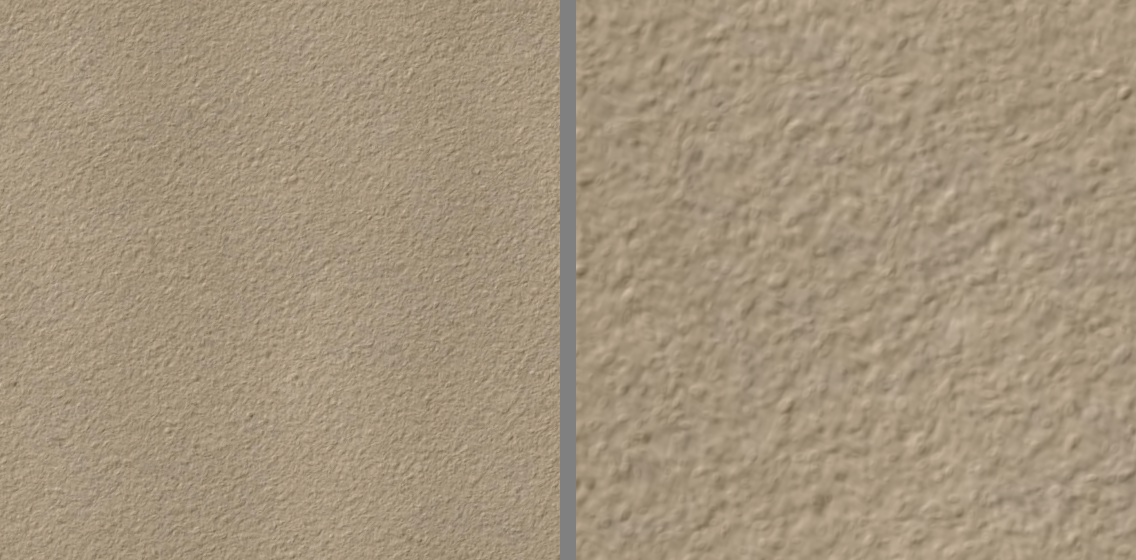
Left, the full canvas; right, a detail of the centre.
Write a Shadertoy shader that draws this texture.

```glsl
// Seamless beige rough plaster wall with small lumps lit from the upper left.

float hash(vec2 p) {
    return fract(sin(dot(p, vec2(127.1, 311.7))) * 43758.55);
}

// Value noise on a grid that wraps after "cells" cells
float noise(vec2 p, vec2 cells) {
    p *= cells;
    vec2 i = floor(p), f = p - i;
    f = f * f * f * (f * (f * 6.0 - 15.0) + 10.0);
    vec2 a = mod(i, cells), b = mod(i + 1.0, cells);
    return mix(mix(hash(a), hash(vec2(b.x, a.y)), f.x),
               mix(hash(vec2(a.x, b.y)), hash(b), f.x), f.y);
}

// Scattered oval lumps, stretched along the rising diagonal
float lumps(vec2 p, float cells) {
    p *= cells;
    vec2 base = floor(p);
    float height = 0.0;
    for (int y = -1; y <= 1; y++)
    for (int x = -1; x <= 1; x++) {
        vec2 cell = base + vec2(x, y);
        vec2 id = mod(cell, cells);
        float size = hash(id + 17.3);
        vec2 d = p - cell - 0.15 - 0.7 * vec2(hash(id + 3.1), hash(id + 8.7));
        float turn = 0.4 + 1.1 * hash(id + 29.9);
        vec2 axis = vec2(cos(turn), sin(turn));
        d = vec2(dot(d, axis) * 0.75, dot(d, vec2(-axis.y, axis.x)) * 1.15);
        float radius = 0.16 + 0.32 * size * size;
        float present = step(0.5, hash(id + 41.7));
        height = max(height, present * radius * smoothstep(1.0, 0.4, length(d) / radius));
    }
    return height;
}

// Integer shears keep the rotated layers seamless
float relief(vec2 p) {
    vec2 diagonal = vec2(p.x + p.y, p.y - p.x);
    vec2 turned = vec2(2.0 * p.x - p.y, p.x + 2.0 * p.y);
    float h = 0.38 * noise(diagonal, vec2(52.0, 84.0));
    h += 0.34 * noise(turned, vec2(61.0));
    h += 0.26 * noise(turned.yx, vec2(103.0));
    return h + 0.48 * lumps(p, 58.0) + 0.3 * lumps(p.yx, 97.0);
}

void mainImage(out vec4 fragColor, in vec2 fragCoord) {
    vec2 uv = fragCoord / iResolution.xy;

    // Gentle warp breaks up the grids
    vec2 p = uv + 0.006 * vec2(noise(uv, vec2(37.0)), noise(uv.yx, vec2(41.0)));

    // Slopes facing the light brighten, the others fall into shade
    vec2 toLight = 0.0009 * vec2(-0.64, 0.77);
    float slope = relief(p - toLight) - relief(p + toLight);
    float tone = slope * (slope < 0.0 ? 0.53 : 0.45);

    // Fine grain and occasional dark pits
    tone += 0.045 * (noise(uv, vec2(251.0)) - 0.5);
    tone -= 0.08 * smoothstep(0.84, 0.98, noise(p, vec2(73.0))) * noise(p, vec2(19.0));

    // Broad stains: two soft vertical bands and cloudy patches
    float cloud = noise(p, vec2(7.0)) + 0.6 * noise(p, vec2(17.0)) - 0.8;
    tone += 0.012 * cos(6.28319 * (2.0 * uv.x - 0.12)) + 0.017 * cloud;
    tone += 0.018 * smoothstep(0.8, 1.0, noise(p, vec2(23.0)));

    vec3 plaster = vec3(0.651, 0.586, 0.489) + tone * vec3(1.0, 0.98, 0.97);

    // Faint grey bloom
    float bloom = smoothstep(0.4, 0.9, 0.5 * noise(p, vec2(13.0)) + 0.5 * noise(p, vec2(59.0)));
    plaster += bloom * vec3(-0.008, -0.004, 0.013);
    fragColor = vec4(plaster, 1.0);
}
```
